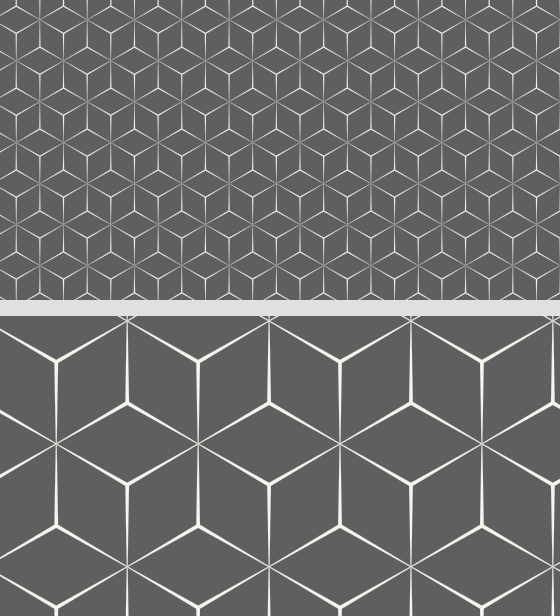
Top, the full canvas; bottom, a detail of the centre.
This pattern is drawn by a Shadertoy shader. Its source:

```glsl
const float SQRT3 = 1.7320508;
const float SECTOR = 1.0471976;          // sixth of a turn
const float REPEATS_ACROSS = 11.84;
const vec2 STAR_ORIGIN = vec2(0.423, 0.156);
const vec3 TILE_GREY = vec3(0.373, 0.373, 0.371);
const vec3 LINE_IVORY = vec3(0.965, 0.955, 0.925);

// Offset from the nearest point of a unit triangular lattice
vec2 nearestStar(vec2 p) {
    vec2 cell = vec2(1.0, SQRT3);
    vec2 a = mod(p + 0.5 * cell, cell) - 0.5 * cell;
    vec2 b = mod(p, cell) - 0.5 * cell;
    return dot(a, a) < dot(b, b) ? a : b;
}

// Fold six spokes, one of them vertical, onto a single spoke: (across, along)
vec2 foldSpokes(vec2 q) {
    float angle = atan(q.x, q.y);
    angle -= SECTOR * floor(angle / SECTOR + 0.5);
    return length(q) * vec2(abs(sin(angle)), cos(angle));
}

// Share of a pixel-wide window covered by a line, exact for hairlines
float lineCoverage(float dist, float halfWidth, float pixel) {
    float high = min(dist + 0.5 * pixel, halfWidth);
    float low = max(dist - 0.5 * pixel, -halfWidth);
    return clamp((high - low) / pixel, 0.0, 1.0);
}

// Cube edges: fine at the six-way stars, wider at the three-way corners
float cubeEdges(vec2 p, float thin, float wide, float pixel) {
    vec2 spoke = foldSpokes(nearestStar(p));
    float halfWidth = mix(thin, wide, clamp(spoke.y * SQRT3, 0.0, 1.0));
    return lineCoverage(spoke.x, halfWidth, pixel);
}

void mainImage(out vec4 fragColor, in vec2 fragCoord) {
    float scale = REPEATS_ACROSS / iResolution.x;
    vec2 p = (fragCoord - 0.5 * iResolution.xy) * scale - STAR_ORIGIN;
    float edges = cubeEdges(p, 0.0035, 0.0135, 1.1 * scale);
    fragColor = vec4(mix(TILE_GREY, LINE_IVORY, edges), 1.0);
}
```
